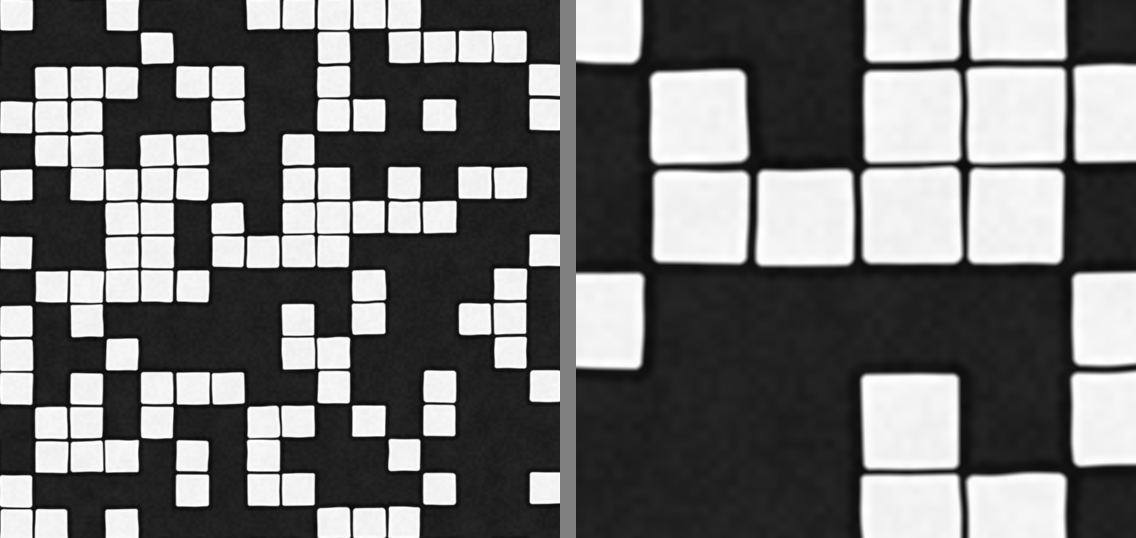
Left: the whole. Right: its middle third, enlarged.
This pattern is drawn by a Shadertoy shader. Its source:

```glsl
// Random white rounded tiles on a worn charcoal grid, slightly tilted and hand-cut.

const float TILE_COUNT = 16.0;      // tiles per side
const float LIT_SHARE = 0.426;      // share of cells holding a white tile
const float CHARCOAL = 0.124;
const float RIM_DARK = 0.068;       // dark halo around tiles
const float PAPER_WHITE = 0.952;

// Integer hash (PCG style), three values in 0..1
vec3 hash3(vec2 cell, float seed) {
    uvec3 v = uvec3(ivec3(vec3(cell, seed)));
    v = v * 1664525u + 1013904223u;
    v.x += v.y * v.z;
    v.y += v.z * v.x;
    v.z += v.x * v.y;
    v ^= v >> 16u;
    v.x += v.y * v.z;
    v.y += v.z * v.x;
    v.z += v.x * v.y;
    return vec3(v >> 8u) / 16777216.0;
}

// Smooth value noise in -1..1
float valueNoise(vec2 p, float seed) {
    vec2 i = floor(p);
    vec2 f = fract(p);
    f = f * f * (3.0 - 2.0 * f);
    float low = mix(hash3(i, seed).x, hash3(i + vec2(1, 0), seed).x, f.x);
    float high = mix(hash3(i + vec2(0, 1), seed).x, hash3(i + vec2(1, 1), seed).x, f.x);
    return 2.0 * mix(low, high, f.y) - 1.0;
}

// Cells of the right half pair with opposite cells on the left to keep the share even
bool isLit(vec2 cell) {
    bool rightHalf = cell.x >= 0.5 * TILE_COUNT;
    vec2 source = rightHalf ? TILE_COUNT - 1.0 - cell : cell;
    float chance = hash3(source, 7.0).x + (rightHalf ? 0.5 : 0.0);
    return fract(chance) < LIT_SHARE;
}

float roundedBox(vec2 p, vec2 halfSize, float radius) {
    vec2 q = abs(p) - halfSize + radius;
    return length(max(q, 0.0)) + min(max(q.x, q.y), 0.0) - radius;
}

// Distance to one tile with its own offset, size, tilt and corner radius
float tileDistance(vec2 p, vec2 cell) {
    vec3 place = hash3(cell, 21.0) - 0.5;
    vec3 shape = hash3(cell, 22.0) - 0.5;
    vec2 local = p - cell - 0.5 - 0.022 * place.xy;
    local += 0.05 * place.z * vec2(-local.y, local.x);
    local.x *= 1.0 + 0.06 * shape.z * local.y;
    vec2 halfSize = vec2(0.461, 0.465) + 0.022 * shape.xy;
    return roundedBox(local, halfSize, 0.075 + 0.05 * shape.z);
}

// Distance to the nearest white tile
float tilesDistance(vec2 p) {
    vec2 home = floor(p);
    float nearest = 1.0;
    for (int y = -1; y <= 1; y++) {
        for (int x = -1; x <= 1; x++) {
            vec2 cell = home + vec2(x, y);
            if (isLit(cell)) nearest = min(nearest, tileDistance(p, cell));
        }
    }
    return nearest;
}

void mainImage(out vec4 fragColor, in vec2 fragCoord) {
    // Canvas to grid units, with a slight tilt of the rows
    vec2 uv = fragCoord / iResolution.xy;
    vec2 grid = uv * vec2(15.87, 15.83) + vec2(0.04, 0.12 - 0.085 * uv.x);

    // Uneven cut of the edges
    vec2 wobble = vec2(valueNoise(grid * 2.7, 31.0), valueNoise(grid * 2.7, 32.0));
    float d = tilesDistance(grid + 0.013 * wobble);

    // Fine grain and wide blotches
    float grain = valueNoise(grid * 11.0, 41.0);
    float blotch = valueNoise(grid * 2.2, 42.0);

    // Charcoal ground, darker beside the tiles
    float ground = mix(RIM_DARK, CHARCOAL, smoothstep(0.06, 0.18, d));
    ground += 0.015 * grain + 0.012 * blotch;

    // White tiles with a brighter rim
    float rim = smoothstep(-0.13, -0.04, d);
    float paper = PAPER_WHITE + 0.035 * rim + 0.012 * grain + 0.008 * blotch;

    // Soft edge, never thinner than a pixel
    float edge = max(0.032, 0.5 * TILE_COUNT / iResolution.y);
    float cover = smoothstep(edge, -edge, d);
    fragColor = vec4(vec3(clamp(mix(ground, paper, cover), 0.0, 1.0)), 1.0);
}
```
